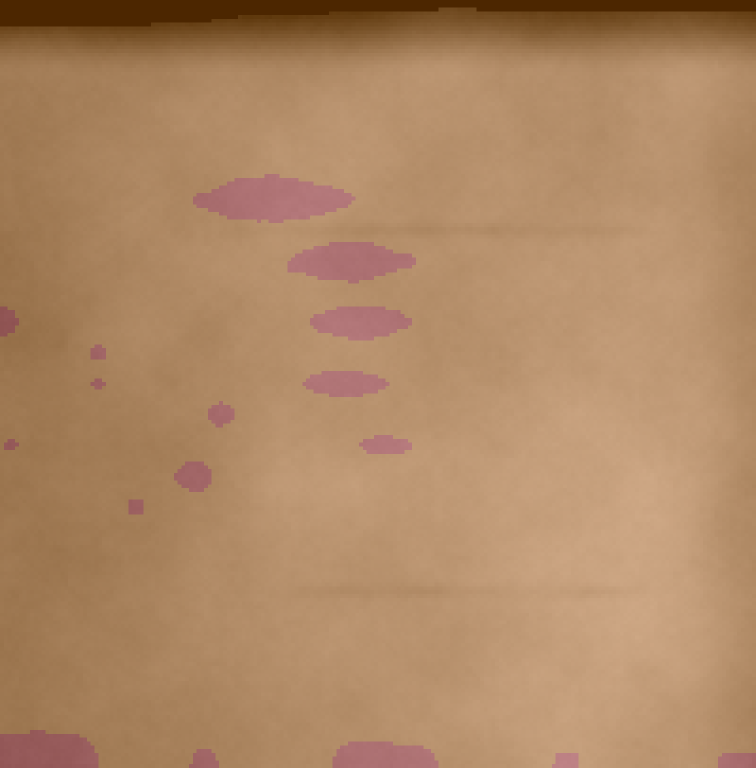
Give the GLSL for this texture, as a Shadertoy shader.

```glsl
// Aged tan parchment with a burnt top edge, faint creases and blocky pink stains.

const vec3 PARCHMENT = vec3(0.69, 0.54, 0.395);
const vec3 TONE_TINT = vec3(1.0, 1.0, 1.08);
const vec3 STAIN_SHIFT = vec3(-0.03, -0.115, 0.035);
const vec2 CELLS = vec2(200.0, 203.0);
const float BURNT_TONE = -0.39;

float hash(vec2 p) {
    return fract(sin(dot(p, vec2(127.1, 311.7))) * 43758.5453);
}

float noise(vec2 p) {
    vec2 i = floor(p);
    vec2 f = fract(p);
    f = f * f * (3.0 - 2.0 * f);
    float low = mix(hash(i), hash(i + vec2(1.0, 0.0)), f.x);
    float high = mix(hash(i + vec2(0.0, 1.0)), hash(i + vec2(1.0, 1.0)), f.x);
    return mix(low, high, f.y);
}

float fbm(vec2 p) {
    float sum = 0.0;
    float weight = 0.5;
    for (int i = 0; i < 5; i++) {
        sum += weight * noise(p);
        p = p * 2.03 + 17.3;
        weight *= 0.5;
    }
    return sum;
}

// Positive inside; a low power gives pointed ends, a high one a flat plateau.
float lens(vec2 p, vec2 center, vec2 radius, float power) {
    vec2 q = abs(p - center) / radius;
    return 1.0 - pow(q.x, power) - q.y * q.y;
}

// Stacked lenses in the middle that shrink downwards.
float centralStains(vec2 p) {
    float field = -1.0;
    for (int i = 0; i < 5; i++) {
        float k = float(i);
        float x = 0.41 + 0.025 * k + 0.1 * (hash(vec2(k, 3.0)) - 0.5);
        vec2 radius = mix(vec2(0.1, 0.032), vec2(0.036, 0.014), k / 4.0);
        field = max(field, lens(p, vec2(x, 0.74 - 0.08 * k), radius, 1.2));
    }
    return field;
}

// Small specks, every second one close to the left border.
float leftSpecks(vec2 p) {
    float field = -1.0;
    for (int i = 0; i < 7; i++) {
        float k = float(i);
        float x = mod(k, 2.0) * 0.13 + 0.2 * hash(vec2(k, 8.0)) * step(1.5, k);
        vec2 radius = mix(vec2(0.008), vec2(0.026, 0.022), hash(vec2(k, 5.0)));
        field = max(field, lens(p, vec2(x, 0.58 - 0.04 * k), radius, 1.5));
    }
    return field;
}

// Flat lumps rising from the bottom border, wide and narrow in turn.
float bottomStains(vec2 p) {
    float field = -1.0;
    for (int i = 0; i < 5; i++) {
        float k = float(i);
        float narrow = mod(k, 2.0);
        vec2 radius = mix(vec2(0.1 - 0.015 * k, 0.045 - 0.006 * k), vec2(0.018, 0.022), narrow);
        field = max(field, lens(p, vec2(0.03 + 0.24 * k, 0.0), radius, 5.0));
    }
    return field;
}

float stainMask(vec2 p) {
    float field = max(centralStains(p), max(leftSpecks(p), bottomStains(p)));
    return step(0.0, field + 0.4 * (noise(p * 42.0) - 0.5));
}

float creases(vec2 p) {
    float sum = 0.0;
    for (int i = 0; i < 2; i++) {
        float k = float(i);
        float dy = (p.y - 0.23 - 0.47 * k) / 0.009;
        float span = smoothstep(0.25, 0.5, p.x) * (1.0 - smoothstep(0.82, 0.9, p.x));
        sum += span * exp(-dy * dy);
    }
    return sum * (0.5 + noise(p * 14.0));
}

float paperTone(vec2 p) {
    float tone = mix(-0.065, 0.055, smoothstep(-0.1, 0.75, p.x));
    tone -= 0.07 * smoothstep(0.9, 1.02, p.x);
    tone += 0.03 * exp(-dot(p - vec2(0.7, 0.2), p - vec2(0.7, 0.2)) * 25.0);
    tone += 0.14 * (fbm(p * 5.0) - 0.48);
    tone += 0.014 * (noise(p * 95.0) - 0.5) + 0.008 * (hash(p * CELLS) - 0.5);
    return tone - 0.025 * creases(p);
}

vec3 parchment(vec2 uv) {
    vec2 p = (floor(uv * CELLS) + 0.5) / CELLS;
    float depth = 1.0 - p.y;
    float tone = paperTone(p) - 0.33 * (1.0 - smoothstep(0.0, 0.1, depth));

    // Solid burnt strip, thicker on the left
    float edge = mix(0.036, 0.014, smoothstep(0.0, 0.6, p.x));
    edge += 0.005 * (noise(vec2(p.x * 22.0, 2.0)) - 0.5);
    tone = mix(tone, BURNT_TONE, step(depth, edge));

    return PARCHMENT + tone * TONE_TINT + STAIN_SHIFT * stainMask(p);
}

void mainImage(out vec4 fragColor, in vec2 fragCoord) {
    // Four samples per pixel smooth the cell edges
    vec3 color = vec3(0.0);
    for (int i = 0; i < 4; i++) {
        vec2 offset = 0.5 * vec2(float(i % 2), float(i / 2)) - 0.25;
        color += clamp(parchment((fragCoord + offset) / iResolution.xy), 0.0, 1.0);
    }
    fragColor = vec4(color / 4.0, 1.0);
}
```
